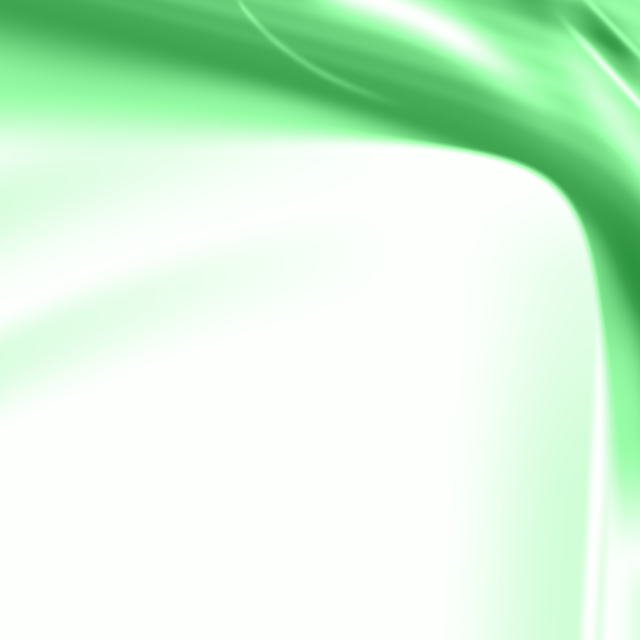
This background is drawn by a WebGL 1 fragment shader. Its source:

```glsl
precision highp float;
// Silky green ribbon sweeping along the top and bending down the right side,
// over white with pale veils. Hyperbolic bends and soft streaks build one
// scalar tone (0 white, 1 light, 2 dark), which a colour ramp turns to green.

uniform vec2 u_resolution;

// Bell-shaped falloff of the given width
float glow(float d, float width) {
  d /= width;
  return exp(-d * d);
}

// Signed offset from a rounded corner between a sloping line and a vertical
// one; positive below and left of the bend
float bend(vec2 p, vec2 corner, float slope, float roundness) {
  float a = p.y - corner.y - slope * p.x;
  float b = corner.x - p.x;
  return 0.5 * (a + b - sqrt((a - b) * (a - b) + 4.0 * roundness));
}

vec3 greenRamp(float tone) {
  vec3 color = mix(vec3(0.992, 1.0, 0.992), vec3(0.59, 0.99, 0.65), clamp(tone, 0.0, 1.0));
  color = mix(color, vec3(0.23, 0.63, 0.30), clamp(tone - 1.0, 0.0, 1.0));
  return mix(color, vec3(0.05, 0.46, 0.12), clamp(tone - 2.0, 0.0, 1.0));
}

// Pale bands at the left and along the right wall
float veilTone(vec2 p) {
  float v = p.y - (0.475 - 0.49 * p.x + 0.32 * p.x * p.x);
  float leftFade = max(0.0, 1.0 - p.x / 0.62);
  float upper = glow(v + 0.155 - 0.08 * p.x, 0.085);
  float lower = smoothstep(0.01, 0.08, v) * (1.0 - smoothstep(0.09, 0.21, v));
  float tone = leftFade * (0.36 * upper + 0.33 * lower);

  float u = 0.972 - 0.055 * p.y - p.x;
  float wall = smoothstep(0.0, 0.018, u) * (1.0 - smoothstep(0.02, 0.25, u));
  wall *= smoothstep(0.27, 0.45, p.y) * (0.24 + 0.2 * smoothstep(0.4, 0.8, p.y));
  float strand = 0.25 * glow(u + 0.018, 0.008) * smoothstep(0.6, 0.9, p.y);
  float corner = 0.25 * smoothstep(0.96, 1.0, p.x) * smoothstep(0.86, 0.94, p.y);
  return tone + wall + strand + corner;
}

float ribbonTone(vec2 p) {
  // Dark core with a tight lower side and a broad upper side
  float h = bend(p, vec2(1.094, -0.013), 0.24, 0.0195);
  float below = mix(0.07, 0.03, smoothstep(0.0, 0.5, p.x));
  float tone = 1.0 + 0.95 * glow(h, h > 0.0 ? below : 0.065);
  tone += 0.35 * smoothstep(0.0, 0.08, -h) * (1.0 - smoothstep(0.72, 0.88, p.x));
  tone += 0.4 * glow(length((p - vec2(0.985, 0.44)) * vec2(1.0, 0.7)), 0.07);

  // Fine silk strands following the bend
  tone += 0.05 * sin(h * 190.0 + 3.0 * p.x) * smoothstep(0.01, 0.06, -h);

  // Dark folds in the upper right corner
  vec2 fold = p - vec2(0.83, 0.0);
  tone += 0.75 * glow(fold.y - 0.55 * fold.x, 0.035) * glow(fold.x, 0.09);
  fold = p - vec2(0.955, 0.065);
  tone += 0.95 * glow(fold.y - 1.1 * fold.x, 0.035) * glow(fold.x + fold.y, 0.11);

  // Thin curved highlight at the upper left
  float t = max(p.x - 0.371, 0.0);
  float arc = p.y - 0.305 * t / (t + 0.221);
  float arcFade = smoothstep(0.365, 0.38, p.x) * (1.0 - smoothstep(0.5, 0.66, p.x));
  tone -= 0.4 * arcFade * glow(arc, 0.007);

  // Broad white sheen, then a paler one closer to the right edge
  t = p.x - 0.586;
  float sheen = p.y - 0.35 * t - 0.845 * t * t;
  float sheenFade = smoothstep(0.44, 0.56, p.x) * (1.0 - smoothstep(0.7, 0.9, p.x));
  tone = mix(tone, 0.0, sheenFade * glow(sheen, 0.036));
  sheen = p.y - 0.16 - 1.3 * (p.x - 0.94);
  tone = mix(tone, 0.3, 0.75 * glow(sheen, 0.045) * smoothstep(0.84, 0.95, p.x));

  // Crisp bright threads across the corner folds
  float thread = p.y - 0.163 - 1.08 * (p.x - 1.0);
  tone = mix(tone, 0.05, 0.9 * glow(thread, 0.009) * smoothstep(0.86, 0.95, p.x));
  thread = p.y - 0.085 - 1.03 * (p.x - 1.0);
  return mix(tone, 0.8, 0.8 * glow(thread, 0.008) * smoothstep(0.89, 0.93, p.x));
}

void main() {
  // Canvas coordinates measured from the top left
  vec2 p = gl_FragCoord.xy / u_resolution;
  p.y = 1.0 - p.y;

  // Ribbon rim: soft at the left, crisp around the bend, fading at the bottom
  float rim = bend(p, vec2(0.97, 0.195), 0.0, 0.0102);
  float softness = mix(0.06, 0.007, smoothstep(0.0, 0.75, p.x));
  softness += 0.015 * smoothstep(0.45, 0.8, p.y);
  float cover = 1.0 - smoothstep(-softness, softness, rim + 0.2 * softness);
  cover *= 1.0 - smoothstep(0.68, 0.9, p.y);

  float tone = mix(veilTone(p), ribbonTone(p), cover);
  gl_FragColor = vec4(greenRamp(tone), 1.0);
}
```
